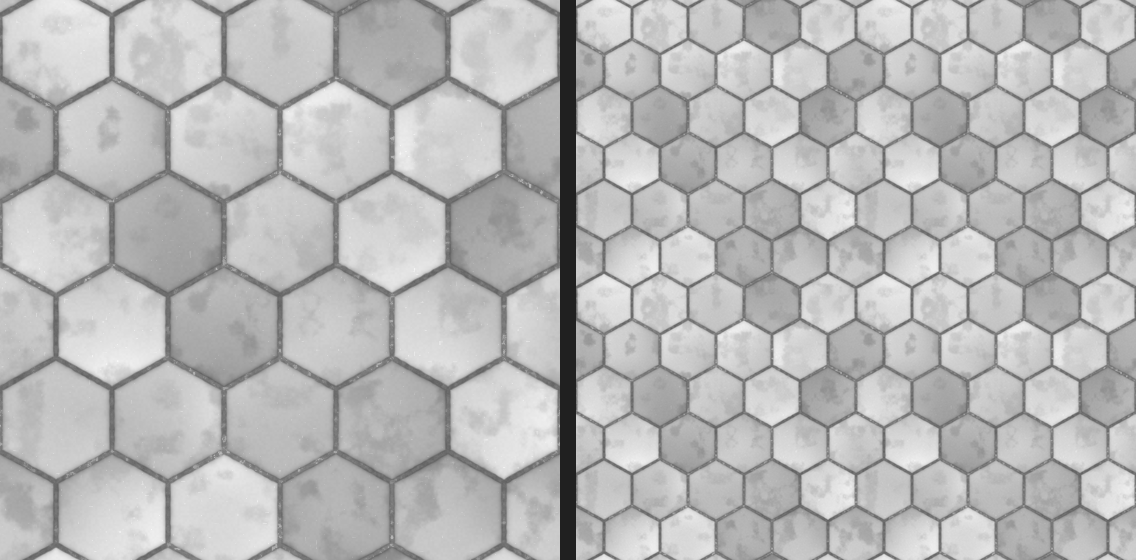
Left: one tile. Right: repeated 2 by 2.
This texture is drawn by a Shadertoy shader. Its source:

```glsl
// Grey hexagonal floor tiles, five across and six rows down, with speckled grout.
// The nearest hexagon gives an edge distance and an id; the id seeds each tile's
// tone, slope of light and cloudy stains. All lattices wrap at the canvas edge.

#define TILES vec2(5.0, 6.0)    // repeats across and down (rows must be even)
#define GROUT_HALF 0.0041       // half the grout width
#define EDGE_SOFT 0.0009        // blur of the tile rim
#define RIM_WIDTH 0.0034        // reach of the dark rim on a tile
#define RIM_DARK 0.28
#define TONE_LIGHT 0.87
#define TONE_RANGE 0.23         // how far the darkest tile drops
#define SLOPE 0.12              // light change across one tile
#define STAIN 0.10
#define STAIN_SCALE 22.0
#define GROUT_DARK 0.36
#define GROUT_RANGE 0.25

float hash(vec3 p) {
    p = fract(p * 0.1031);
    p += dot(p, p.zyx + 31.32);
    return fract((p.x + p.y) * p.z);
}

// Value noise that repeats after `period` lattice steps
float noise(vec2 p, float period, float seed) {
    vec2 i = floor(p), f = p - i;
    f = f * f * f * (f * (f * 6.0 - 15.0) + 10.0);
    vec2 a = mod(i, period), b = mod(i + 1.0, period);
    return mix(mix(hash(vec3(a, seed)), hash(vec3(b.x, a.y, seed)), f.x),
               mix(hash(vec3(a.x, b.y, seed)), hash(vec3(b, seed)), f.x), f.y);
}

float fbm(vec2 p, float scale, float seed) {
    float sum = 0.0, weight = 0.5;
    for (int k = 0; k < 5; k++) {
        sum += weight * noise(p * scale, scale, seed + float(k));
        scale *= 2.0;
        weight *= 0.5;
    }
    return sum / 0.96875;
}

// Distance inward from the rim of a hexagon centred at the origin
float hexEdge(vec2 q) {
    vec2 halfSize = vec2(0.5, 2.0 / 3.0) / TILES;
    vec2 normal = normalize(vec2(0.5 * halfSize.y, halfSize.x));
    q = abs(q);
    return min(halfSize.x - q.x, normal.y * halfSize.y - dot(q, normal));
}

// Returns edge distance; also the offset from the tile centre and the wrapped id
float hexGrid(vec2 uv, out vec2 local, out vec2 id) {
    vec2 p = uv * TILES;
    float best = -1.0;
    for (int j = -1; j <= 1; j++) {
        float row = floor(p.y) + float(j);
        float shift = 0.5 * mod(row, 2.0);
        float column = floor(p.x - shift + 0.5);
        vec2 q = (p - vec2(column + shift, row + 0.5)) / TILES;
        float d = hexEdge(q);
        if (d > best) {
            best = d;
            local = q;
            id = mod(vec2(column, row), TILES);
        }
    }
    return best;
}

float tileShade(vec2 uv, vec2 q, vec2 id, float d) {
    // Base tone and slope of light
    float dark = hash(vec3(id, 3.0));
    vec2 slope = vec2(hash(vec3(id, 11.0)), hash(vec3(id, 17.0))) - 0.5;
    float shade = TONE_LIGHT - TONE_RANGE * dark * dark;
    shade += SLOPE * dot(q * TILES, slope) * 2.0;

    // Cloudy stains, different on every tile
    float seed = 20.0 + 7.0 * (id.x + TILES.x * id.y);
    float cloud = fbm(q, STAIN_SCALE, seed);
    float patches = noise(q * 11.0, 64.0, seed + 6.0);
    shade -= STAIN * smoothstep(0.48, 0.78, cloud) * (0.35 + patches);
    shade += 0.06 * (patches - 0.5);

    // Fine grain and sparse pale flecks
    shade += 0.018 * (noise(uv * 256.0, 256.0, 5.0) - 0.5);
    shade += 0.06 * smoothstep(0.93, 1.0, noise(uv * 200.0, 200.0, 6.0));

    // Shadowed rim
    return shade * (1.0 - RIM_DARK * exp(-max(d - GROUT_HALF, 0.0) / RIM_WIDTH));
}

float groutShade(vec2 uv, float d) {
    float wear = smoothstep(0.3, 0.75, fbm(uv, 12.0, 7.0));
    float grit = fbm(uv, 150.0, 13.0);
    float shade = GROUT_DARK + GROUT_RANGE * (0.3 * wear + 0.6 * grit);
    shade += 0.16 * wear * smoothstep(0.58, 0.78, grit);
    return shade - 0.05 * smoothstep(0.3, 1.0, d / GROUT_HALF);
}

void mainImage(out vec4 fragColor, in vec2 fragCoord) {
    vec2 uv = fragCoord / iResolution.xy;
    vec2 local, id;
    float d = hexGrid(uv, local, id);
    d += 0.0012 * (noise(uv * 120.0, 120.0, 9.0) - 0.5);

    float blur = EDGE_SOFT + 0.7 / min(iResolution.x, iResolution.y);
    float tileMask = smoothstep(GROUT_HALF - blur, GROUT_HALF + blur, d);
    float shade = mix(groutShade(uv, d), tileShade(uv, local, id, d), tileMask);
    fragColor = vec4(vec3(clamp(shade, 0.0, 1.0)), 1.0);
}
```
